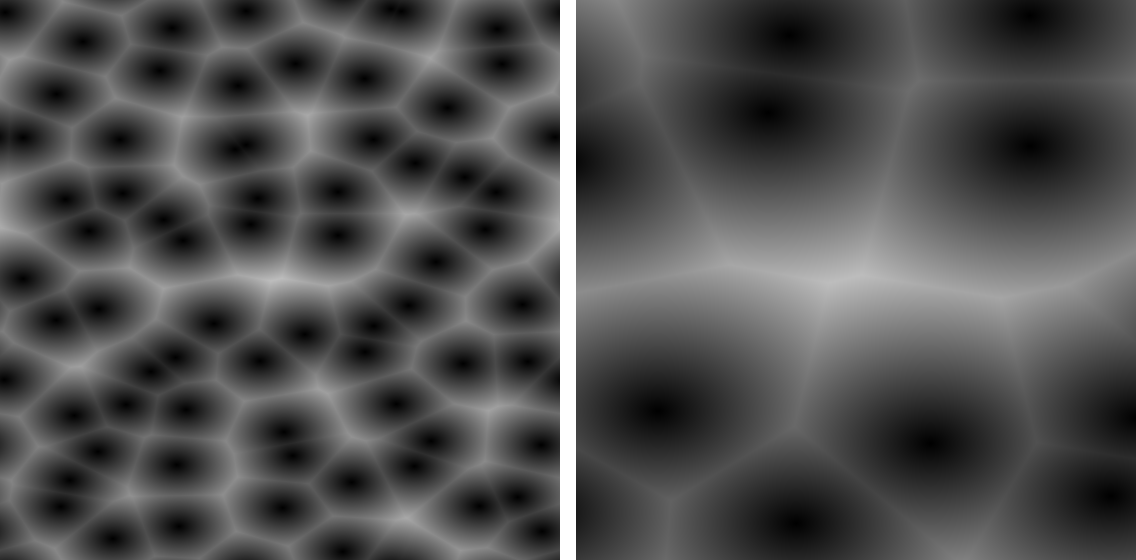
Left, the full canvas; right, a detail of the centre.
A three.js fragment shader for this texture:

```glsl
// Tiling grey cellular field: dark wide pits that rise to soft pale ridges.
varying vec2 vUv;

const vec2 CELLS = vec2(7.0, 10.0);   // whole repeats, so pits are wider than tall
const float JITTER = 1.0;             // share of a cell a pit centre may roam
const float SEED = 17.0;
const float RIDGE_GAIN = 0.71;        // brightness per cell of distance
const vec3 PIT_COLOR = vec3(0.0);
const vec3 RIDGE_COLOR = vec3(1.0);

// Two random values in 0..1 for a grid cell
vec2 hash2(vec2 cell, float seed) {
  vec3 p = fract((cell.xyx + seed) * vec3(0.1031, 0.1030, 0.0973));
  p += dot(p, p.yzx + 33.33);
  return fract((p.xx + p.yz) * p.zy);
}

// Position of the pit within its cell, wrapped at the canvas edges
vec2 pitCentre(vec2 cell, vec2 period, float jitter, float seed) {
  vec2 random = hash2(mod(cell, period), seed);
  return 0.5 + (random - 0.5) * jitter;
}

// Distance to the nearest pit, in cells; two rings keep the ridges unbroken
float nearestPit(vec2 uv, vec2 period, float jitter, float seed) {
  vec2 p = uv * period;
  vec2 home = floor(p);
  vec2 local = p - home;
  float nearestSquared = 16.0;
  for (int y = -2; y <= 2; y++) {
    for (int x = -2; x <= 2; x++) {
      vec2 offset = vec2(float(x), float(y));
      vec2 toPit = offset + pitCentre(home + offset, period, jitter, seed) - local;
      nearestSquared = min(nearestSquared, dot(toPit, toPit));
    }
  }
  return sqrt(nearestSquared);
}

void main() {
  float height = nearestPit(vUv, CELLS, JITTER, SEED) * RIDGE_GAIN;
  gl_FragColor = vec4(mix(PIT_COLOR, RIDGE_COLOR, clamp(height, 0.0, 1.0)), 1.0);
}
```
